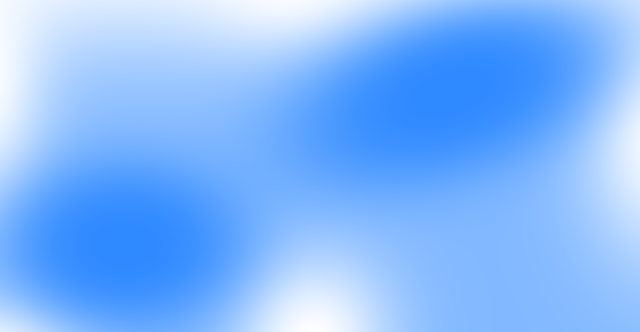
This background is drawn by a WebGL 2 fragment shader. Its source:

```glsl
#version 300 es
precision highp float;
// Soft blue gradient: two deep blue pools under white glows along the edges.

uniform vec2 u_resolution;
out vec4 outColor;

// Lengths are in canvas heights, origin at the lower left.
const vec3 DEEP_BLUE = vec3(0.185, 0.54, 1.0);
const vec3 WHITE = vec3(1.0);
const float BASE_PALENESS = 0.395;

// Mist that fades down from the top edge
const float MIST_HEIGHT = 1.15;
const float MIST_DEPTH = 0.3275;
const float MIST_STRENGTH = 0.9;

// White glows: centre.xy, radii.zw
const int GLOW_COUNT = 5;
const vec4 GLOWS[GLOW_COUNT] = vec4[](
    vec4(-0.05, 0.775, 0.1875, 0.425),    // left edge
    vec4(0.875, 1.075, 0.25, 0.18),       // top edge
    vec4(2.0, 0.61, 0.2375, 0.4),         // right edge
    vec4(0.94, -0.025, 0.2375, 0.2625),   // bottom edge
    vec4(-0.025, -0.075, 0.275, 0.1875)   // lower left corner
);

// Blue pools: centre.xy, radii.zw, and their tilt in radians
const int POOL_COUNT = 2;
const vec4 POOLS[POOL_COUNT] = vec4[](
    vec4(0.375, 0.2625, 0.375, 0.255),
    vec4(1.3625, 0.725, 0.525, 0.2625)
);
const float POOL_TILT[POOL_COUNT] = float[](0.0, 0.314);
const float POOL_FALLOFF = 3.0;

// Distance from an ellipse's centre, equal to 1 on its outline
float ellipseDistance(vec2 p, vec4 ellipse, float tilt) {
    vec2 d = p - ellipse.xy;
    float c = cos(tilt), s = sin(tilt);
    vec2 local = vec2(c * d.x + s * d.y, c * d.y - s * d.x);
    return length(local / ellipse.zw);
}

float gaussian(float d) {
    return exp(-d * d);
}

// 0 is deep blue, 1 is white
float paleness(vec2 p) {
    float mist = MIST_STRENGTH * gaussian((p.y - MIST_HEIGHT) / MIST_DEPTH);
    float blue = (1.0 - BASE_PALENESS) * (1.0 - mist);

    // Each glow washes out part of the remaining blue
    for (int i = 0; i < GLOW_COUNT; i++) {
        blue *= 1.0 - gaussian(ellipseDistance(p, GLOWS[i], 0.0));
    }

    // Each pool restores the blue, with a flat core and a soft rim
    float pale = 1.0 - blue;
    for (int i = 0; i < POOL_COUNT; i++) {
        float d = ellipseDistance(p, POOLS[i], POOL_TILT[i]);
        pale *= 1.0 - exp(-pow(d, POOL_FALLOFF));
    }
    return pale;
}

void main() {
    vec2 p = gl_FragCoord.xy / u_resolution.y;
    outColor = vec4(mix(DEEP_BLUE, WHITE, paleness(p)), 1.0);
}
```
